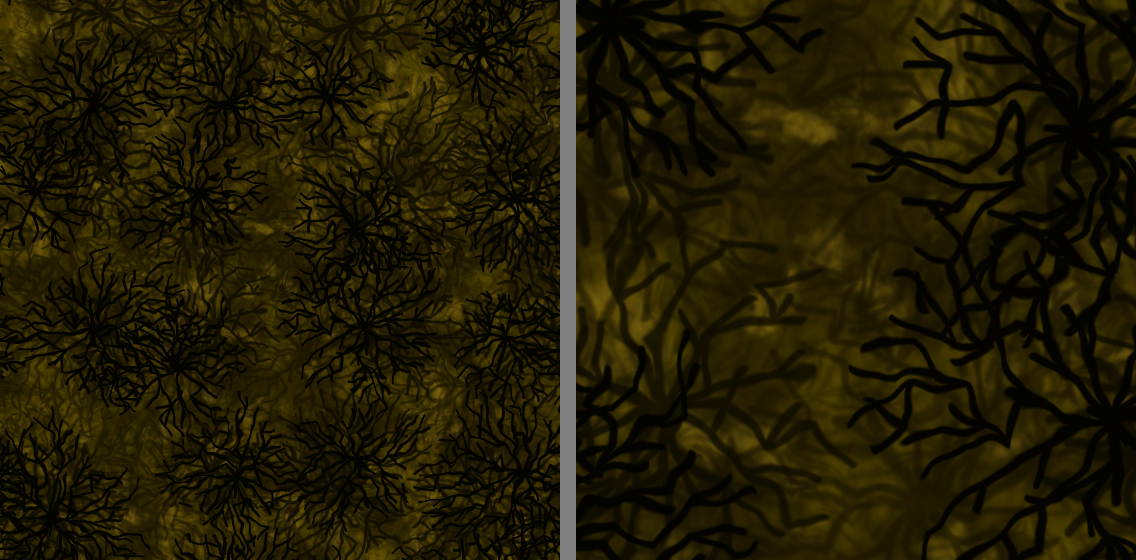
Left, the full canvas; right, a detail of the centre.
This texture is drawn by a Shadertoy shader. Its source:

```glsl
// Layers of dark, branching dendrites over a mottled olive ground.
// Each dendrite is a jittered lattice whose nodes link inward to a hub;
// the layers fade from blurred and olive at the back to crisp black in front.

const vec3 BLACK_OLIVE = vec3(0.012, 0.011, 0.0);
const vec3 DARK_OLIVE = vec3(0.05, 0.04, 0.0);
const vec3 SHADE_OLIVE = vec3(0.09, 0.07, 0.0);
const vec3 GROUND_LOW = vec3(0.165, 0.132, 0.0);
const vec3 GROUND_HIGH = vec3(0.30, 0.247, 0.0);
const vec3 GLOW = vec3(0.42, 0.34, 0.05);

vec2 hash2(vec2 p) {
    vec3 q = fract(p.xyx * vec3(0.1031, 0.1030, 0.0973));
    q += dot(q, q.yzx + 33.33);
    return fract((q.xx + q.yz) * q.zy);
}

float noise(vec2 p) {
    vec2 cell = floor(p), f = fract(p);
    f = f * f * (3.0 - 2.0 * f);
    float low = mix(hash2(cell).x, hash2(cell + vec2(1, 0)).x, f.x);
    float high = mix(hash2(cell + vec2(0, 1)).x, hash2(cell + vec2(1, 1)).x, f.x);
    return mix(low, high, f.y);
}

float fbm(vec2 p) {
    float sum = 0.0, amplitude = 0.5;
    for (int i = 0; i < 5; i++) {
        sum += amplitude * noise(p);
        p = mat2(1.6, 1.2, -1.2, 1.6) * p + 7.3;
        amplitude *= 0.52;
    }
    return sum;
}

mat2 rotation(float angle) {
    float c = cos(angle), s = sin(angle);
    return mat2(c, s, -s, c);
}

float segmentDistance(vec2 p, vec2 a, vec2 b) {
    vec2 ab = b - a;
    float t = clamp(dot(p - a, ab) / max(dot(ab, ab), 0.0001), 0.0, 1.0);
    return length(p - a - t * ab);
}

vec2 latticeNode(vec2 cell, float seed) {
    return cell + 0.5 + 0.8 * (hash2(cell + seed) - 0.5);
}

// Signed distance to one tree, in lattice units around its hub.
float dendrite(vec2 p, float reach, float seed) {
    float nearest = 9.0;
    vec2 home = floor(p);
    for (int j = -2; j <= 2; j++)
    for (int i = -2; i <= 2; i++) {
        vec2 tip = latticeNode(home + vec2(i, j), seed);
        float range = max(length(tip), 0.01);
        float lobe = reach * (0.55 + 0.7 * noise(2.5 * tip / range + seed));
        if (range > lobe) continue;
        float swerve = 1.2 * (hash2(tip * 3.0 + seed).x - 0.5);
        vec2 inward = rotation(swerve) * (-tip / range);
        vec2 parent = range < 2.0 ? vec2(0.0) : latticeNode(floor(tip + 1.3 * inward), seed);
        float halfWidth = mix(0.155, 0.105, min(range / reach, 1.0));
        nearest = min(nearest, segmentDistance(p, tip, parent) - halfWidth);
    }
    return nearest;
}

// Distance to a scatter of trees, in canvas units.
float dendriteLayer(vec2 uv, float cells, float pitch, float reach, float seed) {
    vec2 wobble = vec2(noise(uv * 62.0 + seed), noise(uv * 62.0 + seed + 31.0)) - 0.5;
    uv += 0.009 * wobble;
    float nearest = 1.0;
    vec2 home = floor(uv * cells);
    for (int j = -1; j <= 1; j++)
    for (int i = -1; i <= 1; i++) {
        vec2 cell = home + vec2(i, j);
        vec2 random = hash2(cell + seed * 1.7);
        vec2 hub = (cell + 0.5 + 0.5 * (random - 0.5)) / cells;
        vec2 traits = hash2(cell + seed * 2.3 + 50.0);
        float size = reach * mix(0.65, 1.1, traits.x);
        vec2 offset = uv - hub;
        if (length(offset) > 1.25 * size + pitch) continue;
        vec2 local = rotation(6.283 * traits.y) * offset / pitch;
        float treeSeed = seed + floor(90.0 * random.x) + 10.0;
        nearest = min(nearest, pitch * dendrite(local, size / pitch, treeSeed));
    }
    return nearest;
}

float inkMask(float dist, float blur) {
    return 1.0 - smoothstep(-blur, blur, dist);
}

vec3 mottledGround(vec2 uv) {
    float cloud = smoothstep(0.28, 0.72, fbm(uv * 16.0));
    float patches = smoothstep(0.55, 0.78, fbm(uv * 27.0 + 40.0));
    float grain = fbm(uv * vec2(95.0, 70.0)) - 0.5;
    vec3 color = mix(GROUND_LOW, GROUND_HIGH, cloud);
    return mix(color, GLOW, 0.75 * patches) * (1.0 + 0.8 * grain);
}

void mainImage(out vec4 fragColor, in vec2 fragCoord) {
    vec2 uv = fragCoord / iResolution.y;
    float pixel = 1.0 / iResolution.y;
    vec3 color = mottledGround(uv);

    // Back to front: faint fibres, soft trees, dim trees, crisp black trees.
    float fibres = dendriteLayer(uv, 6.0, 0.015, 0.14, 11.0);
    float soft = dendriteLayer(uv, 4.3, 0.021, 0.165, 37.0);
    float dim = dendriteLayer(uv, 3.7, 0.022, 0.17, 64.0);
    float crisp = dendriteLayer(uv, 4.0, 0.0195, 0.165, 83.0);
    color = mix(color, SHADE_OLIVE, 0.40 * inkMask(fibres, 0.0028));
    color = mix(color, SHADE_OLIVE, 0.60 * inkMask(soft, 0.0020));
    color = mix(color, DARK_OLIVE, 0.80 * inkMask(dim, 0.0016));
    color *= 1.0 - 0.12 * exp(-max(crisp, 0.0) * 130.0);
    color = mix(color, BLACK_OLIVE, 0.98 * inkMask(crisp, max(0.0011, 0.6 * pixel)));

    fragColor = vec4(color, 1.0);
}
```
